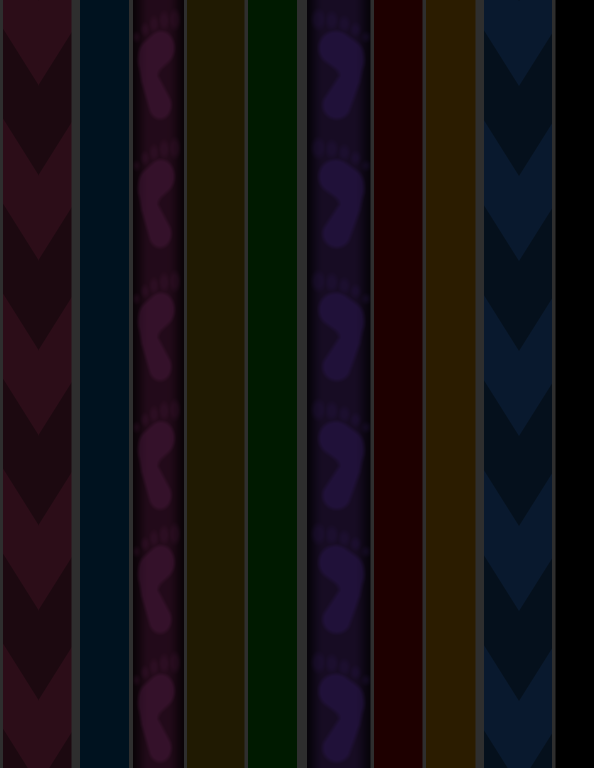
Reproduce this pattern procedurally as a Shadertoy shader.

```glsl
// Layout is measured in units of 1/768 of the canvas height, y pointing down
const float CANVAS_HEIGHT = 768.0;

const float CHEVRON_PERIOD = 175.0;
const float CHEVRON_HALF_BAND = 42.5;
const float CHEVRON_SLOPE = 1.59;

const float FOOT_PERIOD = 128.6;
const float FOOT_BOTTOM = 119.0;
const float FOOT_DRIFT = 4.5;
const float FOOT_BLUR = 1.8;
const float TOE_OPACITY = 0.5;
const float PANEL_SHADOW = 17.0;

const vec3 GREY = vec3(0.18);
const vec3 NAVY = vec3(0.0, 0.07, 0.12);
const vec3 OLIVE = vec3(0.125, 0.1, 0.008);
const vec3 GREEN = vec3(0.0, 0.1, 0.0);
const vec3 MAROON = vec3(0.118, 0.0, 0.0);
const vec3 BROWN = vec3(0.17, 0.11, 0.0);
const vec3 WINE_DARK = vec3(0.11, 0.035, 0.063);
const vec3 WINE_LIGHT = vec3(0.173, 0.051, 0.094);
const vec3 BLUE_DARK = vec3(0.02, 0.063, 0.11);
const vec3 BLUE_LIGHT = vec3(0.035, 0.098, 0.18);
const vec3 PINK_PANEL = vec3(0.135, 0.04, 0.1);
const vec3 PINK_FOOT = vec3(0.205, 0.067, 0.165);
const vec3 PURPLE_PANEL = vec3(0.09, 0.047, 0.137);
const vec3 PURPLE_FOOT = vec3(0.127, 0.067, 0.225);

float coverage(float dist, float blur) {
    return clamp(0.5 - dist / blur, 0.0, 1.0);
}

float smoothUnion(float a, float b, float k) {
    float h = max(k - abs(a - b), 0.0) / k;
    return min(a, b) - 0.25 * h * h * k;
}

float taperedCapsule(vec2 p, vec2 a, vec2 b, float radiusA, float radiusB) {
    vec2 axis = b - a;
    float t = clamp(dot(p - a, axis) / dot(axis, axis), 0.0, 1.0);
    return length(p - a - axis * t) - mix(radiusA, radiusB, t);
}

// Ball, arch and heel; origin at the bottom of the heel, y up
float soleDistance(vec2 p) {
    float ball = taperedCapsule(p, vec2(-3.0, 71.0), vec2(8.0, 63.0), 17.0, 17.0);
    float arch = taperedCapsule(p, vec2(12.5, 55.0), vec2(11.0, 40.0), 12.0, 10.5);
    float heel = taperedCapsule(p, vec2(11.0, 40.0), vec2(-2.0, 14.0), 10.5, 14.0);
    return smoothUnion(ball, min(arch, heel), 5.0);
}

// Five toes on a curve, shrinking outwards
float toeDistance(vec2 p) {
    float dist = 1e3;
    for (int i = 0; i < 5; i++) {
        float n = float(i);
        vec2 center = vec2(-20.5 + 14.0 * n - 0.5 * n * n, 99.5 - 1.1 * n * n);
        vec2 radii = mix(vec2(6.0, 9.0), vec2(3.5, 4.0), n / 4.0);
        dist = min(dist, (length((p - center) / radii) - 1.0) * radii.x);
    }
    return dist;
}

vec3 chevrons(vec2 p, float centerX, vec3 dark, vec3 light, float pixel) {
    float s = p.y + CHEVRON_SLOPE * abs(p.x - centerX) - CHEVRON_HALF_BAND;
    float toBand = abs(mod(s + 0.5 * CHEVRON_PERIOD, CHEVRON_PERIOD) - 0.5 * CHEVRON_PERIOD);
    float dist = (toBand - CHEVRON_HALF_BAND) / length(vec2(1.0, CHEVRON_SLOPE));
    return mix(dark, light, coverage(dist, pixel));
}

// Column of footprints; a negative xScale mirrors the foot
vec3 footprints(vec2 p, vec2 span, float xScale, vec3 panel, vec3 foot, float pixel) {
    float row = floor(p.y / FOOT_PERIOD);
    float drift = FOOT_DRIFT * (step(2.0, row) - step(4.0, row));
    float bottom = FOOT_BOTTOM + row * FOOT_PERIOD + drift;
    vec2 q = vec2((p.x - 0.5 * (span.x + span.y)) / xScale, bottom - p.y);
    float blur = 2.0 * FOOT_BLUR + pixel;
    float mark = max(coverage(soleDistance(q), blur), TOE_OPACITY * coverage(toeDistance(q), blur));
    float edge = min(p.x - span.x, span.y - p.x);
    float shade = mix(0.25, 1.0, smoothstep(-2.0, PANEL_SHADOW, edge));
    return mix(panel * shade, foot * mix(shade, 1.0, 0.6), mark);
}

void paintStripe(inout vec3 color, vec3 paint, float x, vec2 span, float pixel) {
    color = mix(color, paint, coverage(max(span.x - x, x - span.y), pixel));
}

void mainImage(out vec4 fragColor, in vec2 fragCoord) {
    float pixel = CANVAS_HEIGHT / iResolution.y;
    vec2 p = vec2(fragCoord.x, iResolution.y - fragCoord.y) * pixel;
    vec2 pinkSpan = vec2(133.0, 184.0);
    vec2 purpleSpan = vec2(307.0, 370.5);
    vec3 color = GREY;

    // Plain stripes
    paintStripe(color, NAVY, p.x, vec2(80.0, 129.0), pixel);
    paintStripe(color, OLIVE, p.x, vec2(187.0, 244.5), pixel);
    paintStripe(color, GREEN, p.x, vec2(248.0, 297.0), pixel);
    paintStripe(color, MAROON, p.x, vec2(374.0, 422.5), pixel);
    paintStripe(color, BROWN, p.x, vec2(426.0, 475.5), pixel);
    paintStripe(color, vec3(0.0), p.x, vec2(555.5, 1e4), pixel);

    // Patterned stripes
    vec3 wine = chevrons(p, 38.5, WINE_DARK, WINE_LIGHT, pixel);
    vec3 blue = chevrons(p - vec2(0.0, 1.0), 519.0, BLUE_DARK, BLUE_LIGHT, pixel);
    vec3 pink = footprints(p, pinkSpan, -0.8, PINK_PANEL, PINK_FOOT, pixel);
    vec3 purple = footprints(p, purpleSpan, 1.0, PURPLE_PANEL, PURPLE_FOOT, pixel);
    paintStripe(color, wine, p.x, vec2(3.0, 71.5), pixel);
    paintStripe(color, blue, p.x, vec2(484.0, 552.0), pixel);
    paintStripe(color, pink, p.x, pinkSpan, pixel);
    paintStripe(color, purple, p.x, purpleSpan, pixel);

    fragColor = vec4(color, 1.0);
}
```
